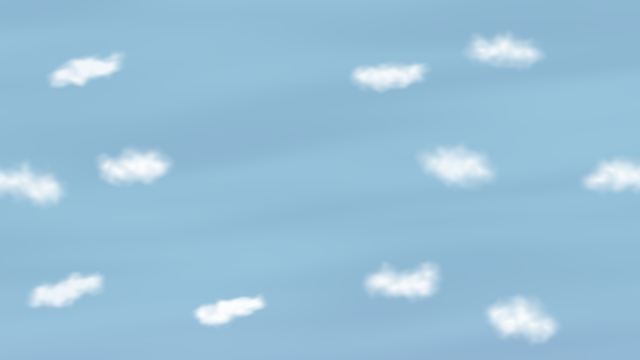
Write a WebGL 2 fragment shader that draws this texture.

```glsl
#version 300 es
precision highp float;
// Small soft white clouds scattered over a pale blue, faintly streaked sky.

uniform vec2 u_resolution;
out vec4 fragColor;

vec2 hash2(vec2 p) {
    vec3 q = fract(p.xyx * vec3(0.1031, 0.1030, 0.0973));
    q += dot(q, q.yzx + 33.33);
    return fract((q.xx + q.yz) * q.zy);
}

float gradientNoise(vec2 p) {
    vec2 i = floor(p), f = fract(p);
    vec2 u = f * f * f * (f * (f * 6.0 - 15.0) + 10.0);
    vec2 o = vec2(0.0, 1.0);
    float a = dot(hash2(i) * 2.0 - 1.0, f);
    float b = dot(hash2(i + o.yx) * 2.0 - 1.0, f - o.yx);
    float c = dot(hash2(i + o) * 2.0 - 1.0, f - o);
    float d = dot(hash2(i + 1.0) * 2.0 - 1.0, f - 1.0);
    return mix(mix(a, b, u.x), mix(c, d, u.x), u.y);
}

vec3 skyColor(vec2 p) {
    // Long streaks that rise slightly to the right
    vec2 q = vec2(p.x, p.y - 0.09 * p.x);
    q.y += 0.04 * gradientNoise(p * 1.7 + 3.0);
    float streak = gradientNoise(q * vec2(0.9, 5.5) + 17.0)
                 + 0.4 * gradientNoise(q * vec2(1.6, 14.0) + 41.0);
    vec3 sky = mix(vec3(0.55, 0.715, 0.82), vec3(0.592, 0.765, 0.86),
                   smoothstep(-0.5, 0.5, streak));
    return sky + vec3(0.012, -0.004, 0.004) * smoothstep(0.3, 0.0, p.y);
}

// Opacity of one cloud centred at the origin
float cloud(vec2 p, vec2 seed) {
    vec2 form = hash2(seed + 71.0);
    float tilt = (hash2(seed + 23.0).x - 0.5) * 0.6;
    p = mat2(cos(tilt), -sin(tilt), sin(tilt), cos(tilt)) * p;

    // Flatter clouds are also crisper and more ragged
    float flatness = form.x * form.x;
    p.y *= mix(0.95, 1.5, flatness);
    float softness = mix(0.028, 0.014, flatness);
    vec2 q = p + seed * 3.7;
    p += mix(0.022, 0.034, flatness)
       * vec2(gradientNoise(q * 18.0), gradientNoise(q * 18.0 + 50.0));
    p.y += 0.014 * gradientNoise(q * vec2(38.0, 46.0) + 90.0);

    // Smooth union of a row of puffs
    float sum = 0.0;
    for (int i = 0; i < 5; i++) {
        float along = float(i) - 2.0;
        vec2 h = hash2(seed * 7.0 + float(i) * 13.0 + 5.0);
        vec2 centre = vec2(along * 0.033, (h.x - 0.5) * 0.036);
        float radius = 0.021 + 0.012 * h.y - 0.003 * abs(along);
        sum += exp(-150.0 * (length((p - centre) * vec2(0.8, 1.0)) - radius));
    }
    float dist = -log(sum + 1e-9) / 150.0;
    float body = 1.0 - smoothstep(-softness, softness, dist);
    return body * mix(0.84, 1.0, form.y);
}

void main() {
    vec2 p = gl_FragCoord.xy / u_resolution.y;
    vec2 cellSize = vec2(0.42, 0.34);
    float row = floor(p.y / cellSize.y);
    float cover = 0.0;

    // One jittered cloud per cell, alternate rows staggered, some left empty
    for (int j = -1; j <= 1; j++) {
        float y = row + float(j);
        float shift = 0.5 * mod(y, 2.0);
        float column = floor(p.x / cellSize.x - shift);
        for (int i = -1; i <= 1; i++) {
            vec2 cell = vec2(column + float(i), y);
            vec2 seed = cell + 19.0;
            if (hash2(seed + 131.0).x < 0.16) continue;
            vec2 jitter = (hash2(seed) - 0.5) * vec2(0.42, 0.5);
            vec2 centre = (cell + vec2(shift, 0.0) + 0.5 + jitter) * cellSize;
            cover = max(cover, cloud(p - centre, seed));
        }
    }

    vec3 color = mix(skyColor(p), vec3(0.985, 0.99, 0.995), cover);
    fragColor = vec4(color, 1.0);
}
```
